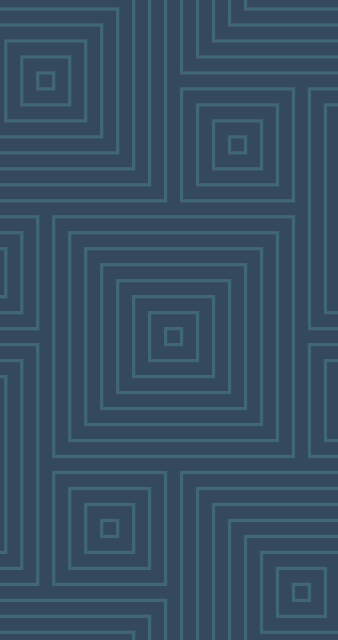
Write a Shadertoy shader that draws this pattern.

```glsl
// Nested square outlines filling a tiling of large and small squares.

// Chebyshev distance from a square's edge, negative inside
float squareEdge(vec2 p, float halfSize) {
    return max(abs(p.x), abs(p.y)) - halfSize;
}

// Distance to the edge of the square that contains p
float tilingEdge(vec2 p) {
    const vec2 stepA = vec2(16.0, 8.0);
    const vec2 stepB = vec2(8.0, -16.0);
    // Fold into one cell of the slanted lattice
    vec2 cell = vec2(dot(p, stepA), dot(p, stepB)) / dot(stepA, stepA);
    cell -= floor(cell + 0.5);
    vec2 local = cell.x * stepA + cell.y * stepB;

    // Each lattice node holds one large and one small square
    float edge = 100.0;
    for (int i = -1; i <= 1; i++) {
        for (int j = -1; j <= 1; j++) {
            vec2 q = local - float(i) * stepA - float(j) * stepB;
            edge = min(edge, squareEdge(q, 8.0));
            edge = min(edge, squareEdge(q - vec2(4.0, 12.0), 4.0));
        }
    }
    return edge;
}

void mainImage(out vec4 fragColor, in vec2 fragCoord) {
    // One unit is the spacing between neighbouring outlines
    float pixel = 40.04 / iResolution.y;
    vec2 p = fragCoord * pixel - vec2(10.86, 18.98);

    // One outline in the middle of every unit of depth
    float toLine = abs(fract(tilingEdge(p)) - 0.5) - 0.1;
    float line = clamp(0.5 - toLine / pixel, 0.0, 1.0);

    vec3 navy = vec3(0.205, 0.287, 0.369);
    vec3 teal = vec3(0.256, 0.402, 0.458);
    fragColor = vec4(mix(navy, teal, line), 1.0);
}
```
